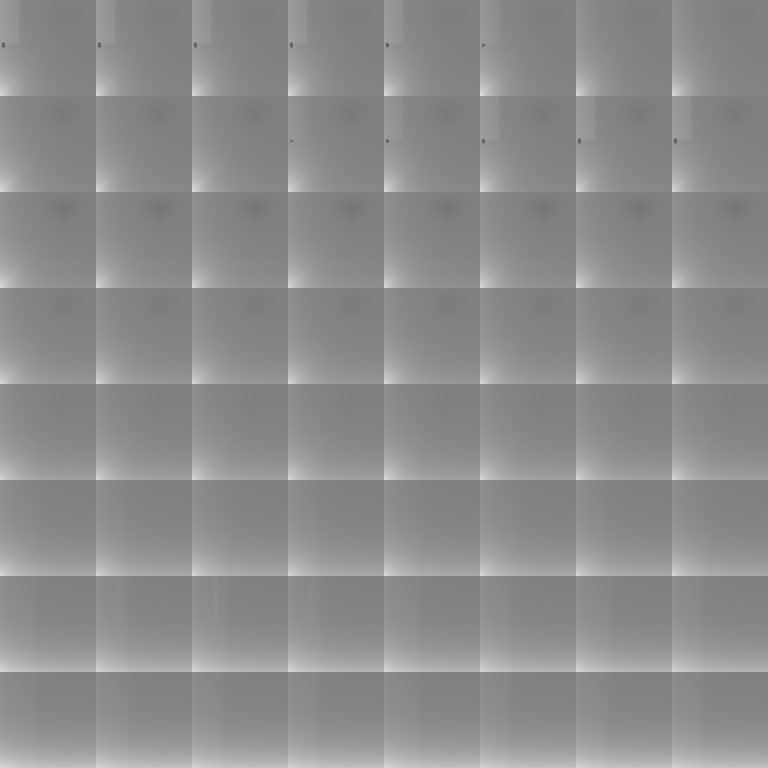
Reproduce this pattern procedurally as a WebGL 1 fragment shader.

```glsl
precision highp float;

uniform vec2 u_resolution;

const float TILES = 8.0;
const float BASE_GREY = 0.500;

float hash(vec2 p) {
  vec3 q = fract(vec3(p.xyx) * 0.1031);
  q += dot(q, q.yzx + 33.33);
  return fract((q.x + q.y) * q.z);
}

// 1 at the given row, fading to 0 over the given spread
float nearRow(float row, float target, float spread) {
  return max(0.0, 1.0 - abs(row - target) / spread);
}

float softBox(vec2 p, vec2 center, vec2 halfSize, float blur) {
  vec2 d = abs(p - center) - halfSize;
  vec2 inside = 1.0 - smoothstep(-blur, blur, d);
  return inside.x * inside.y;
}

// Pale edges and corner: wide at the bottom rows, corner-bound at the top
float glow(vec2 p, float height, float jitter) {
  float bottomAmp = 0.02 + 0.24 * pow(1.0 - height, 1.5);
  float leftAmp = mix(0.035, 0.07, height);
  float cornerAmp = 0.32 - bottomAmp - leftAmp + 0.02 * jitter;
  float bottom = bottomAmp * exp(-p.y / 0.24);
  float left = leftAmp * exp(-p.x / 0.2);
  float corner = cornerAmp * exp(-length(p * vec2(5.2, 4.0)));
  float ray = exp(-abs(p.x - p.y) * 9.0 - (p.x + p.y) * 3.5);
  return bottom + left + corner + 0.05 * height * ray;
}

// Dim smudge in the upper right, with a faint tail below it
float smudge(vec2 p, float row) {
  vec2 d = (p - vec2(0.66, 0.84)) / vec2(0.17, 0.12);
  vec2 tail = (p - vec2(0.66, 0.74)) / vec2(0.07, 0.15);
  float strength = nearRow(row, 5.2, 2.8);
  return strength * (0.035 * exp(-dot(d, d)) + 0.012 * exp(-dot(tail, tail)));
}

// Amount of the left strip and its speck in each tile of the top two rows
float stripAmount(vec2 tile) {
  float top = nearRow(tile.y, 7.0, 0.5) * (1.0 - smoothstep(3.0, 7.0, tile.x));
  float second = nearRow(tile.y, 6.0, 0.5) * smoothstep(1.0, 6.0, tile.x);
  float amount = top + second;
  return amount * step(0.3, amount);
}

// Short curved crease, bending down to the right
float crease(vec2 p, float row, float jitter) {
  vec2 d = (p - vec2(0.24 + 0.05 * jitter, 0.29)) / vec2(0.13, 0.14);
  float ring = 1.0 - smoothstep(0.03, 0.13, abs(length(d) - 1.0));
  float arc = smoothstep(-0.1, 0.2, d.x) * smoothstep(0.0, 0.8, d.y);
  return ring * arc * (nearRow(row, 3.5, 2.0) + 0.6 * nearRow(row, 7.0, 1.0));
}

// Faint level line with feet, dropping from row five into row four
float levelLine(vec2 p, vec2 tile) {
  float bracket = nearRow(tile.y, 5.0, 0.5) * step(tile.x, 5.5);
  float low = nearRow(tile.y, 4.0, 0.5) * step(4.5, tile.x);
  float bar = softBox(p, vec2(0.64, 0.27), vec2(0.21, 0.006), 0.012);
  float foot = softBox(vec2(abs(p.x - 0.64), p.y), vec2(0.22, 0.235),
                       vec2(0.008, 0.035), 0.012);
  float wide = softBox(p, vec2(0.66, 0.29), vec2(0.34, 0.004), 0.012);
  return bracket * max(bar, foot * step(1.5, tile.x)) + low * wide;
}

// Subtle upright bands in the lowest rows
float bands(vec2 p, vec2 tile, float jitter) {
  float edge = 0.33 + 0.06 * (jitter - 0.5);
  float band = 1.0 - smoothstep(edge - 0.03, edge + 0.03, p.x);
  float hem = softBox(p, vec2(0.25, 0.8), vec2(0.025, 0.26), 0.02);
  float hemmed = nearRow(tile.y, 1.0, 0.5) * nearRow(tile.x, 2.0, 2.0);
  return 0.012 * band * nearRow(tile.y, 0.5, 3.0) + 0.018 * hem * hemmed;
}

float tileShade(vec2 uv) {
  vec2 grid = uv * TILES;
  vec2 tile = floor(grid);
  vec2 p = fract(grid);
  float jitter = hash(tile + 3.7);
  float height = tile.y / (TILES - 1.0);
  float amount = stripAmount(tile);

  float shade = BASE_GREY + glow(p, height, jitter);
  shade -= smudge(p, tile.y);
  shade += bands(p, tile, jitter);
  shade += 0.018 * crease(p, tile.y, jitter);
  shade += 0.015 * levelLine(p, tile);
  shade += 0.035 * amount * softBox(p, vec2(0.09, 0.8), vec2(0.11, 0.25), 0.02);
  float speck = softBox(p, vec2(0.036, 0.53), vec2(0.012, 0.024 * amount), 0.008);
  return mix(shade, 0.27, 0.85 * speck * step(0.01, amount));
}

void main() {
  // Four samples per pixel keep the tile seams smooth
  float shade = 0.0;
  for (int i = 0; i < 4; i++) {
    float n = float(i);
    vec2 offset = vec2(mod(n, 2.0), floor(n / 2.0)) * 0.5 - 0.25;
    shade += tileShade((gl_FragCoord.xy + offset) / u_resolution);
  }
  gl_FragColor = vec4(vec3(shade * 0.25), 1.0);
}
```
